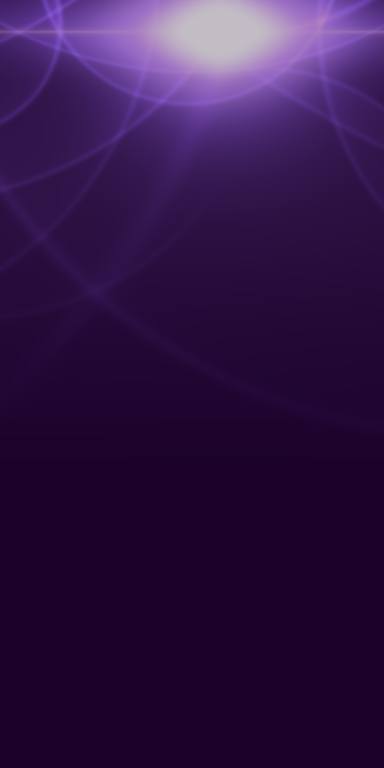
A WebGL 1 fragment shader for this background:

```glsl
precision highp float;
// Violet lens flare near the top edge, with thin light arcs fading into a dark purple ground.
uniform vec2 u_resolution;

#define FLARE_POS vec2(0.573, 0.083)
#define GROUND vec3(0.108, 0.008, 0.168)
#define HAZE vec3(0.085, 0.072, 0.115)
#define VIOLET vec3(0.29, 0.235, 0.49)
#define PINK vec3(0.68, 0.51, 0.70)
#define CORE vec3(0.76, 0.74, 0.77)
#define ARC_TINT vec3(0.32, 0.23, 0.58)
#define ARC_FADE 1.5
#define STREAK_WIDTH 0.006

// Soft elliptical falloff, 1 at the centre.
float glow(vec2 v, vec2 size) {
  v /= size;
  return exp(-dot(v, v));
}

// Distance in a slightly pointed ellipse, 1 on its rim.
float pointedEllipse(vec2 v, vec2 size) {
  vec2 a = pow(abs(v) / size + 0.0001, vec2(1.5));
  return pow(a.x + a.y, 0.667);
}

// Thin bright rim of a circle with a faint light just inside it.
float arc(vec2 p, vec2 centre, float radius, float width) {
  float d = length(p - centre) - radius;
  float rim = exp(-d * d / (width * width));
  float inside = exp(min(d, 0.0) * 14.0) * (1.0 - smoothstep(-width, width, d));
  return rim * 0.65 + inside * 0.35;
}

// All arcs, in widths of the canvas with depth measured from the top.
float lightArcs(vec2 p) {
  float rightSide = smoothstep(0.55, 0.75, p.x);
  float leftSide = 1.0 - smoothstep(0.35, 0.6, p.x);
  float light = 0.0;

  // Sweeps on the left
  light += 0.38 * arc(p, vec2(-0.242, -0.448), 0.974, 0.008);
  light += 0.28 * arc(p, vec2(-0.513, -0.065), 0.924, 0.009);
  light += 0.22 * arc(p, vec2(-0.081, 0.034), 0.797, 0.010) * leftSide;
  light += 0.22 * arc(p, vec2(-1.370, -0.487), 2.052, 0.035);
  light += 0.45 * arc(p, vec2(-0.126, 0.065), 0.284, 0.008);

  // Long sweep across the lower field
  light += 0.34 * arc(p, vec2(1.224, -0.344), 1.477, 0.018);

  // Sweeps on the right
  light += 0.30 * arc(p, vec2(1.563, 0.073), 0.732, 0.009);
  light += 0.28 * arc(p, vec2(2.771, -3.120), 3.927, 0.008) * rightSide;
  light += 0.26 * arc(p, vec2(0.682, 0.706), 0.529, 0.007) * rightSide
         * (1.0 - smoothstep(0.3, 0.45, p.y));

  // Curves crossing at the flare
  light += 0.38 * arc(p, vec2(0.490, -0.125), 0.396, 0.007);
  light += 0.30 * arc(p, vec2(0.508, -0.885), 1.073, 0.006);
  light += 0.40 * arc(p, vec2(0.625, -0.573), 0.664, 0.010) * rightSide;
  light += 0.35 * arc(p, vec2(-0.521, -1.042), 1.263, 0.007) * leftSide;
  return light * exp(-ARC_FADE * p.y);
}

void main() {
  // x runs rightwards, y runs down from the top edge
  vec2 p = vec2(gl_FragCoord.x, u_resolution.y - gl_FragCoord.y) / u_resolution.x;
  vec2 v = p - FLARE_POS;

  // Ground and upper haze
  vec3 color = GROUND + HAZE * (1.0 - smoothstep(0.3, 1.3, p.y))
             * (0.75 + 0.25 * glow(v, vec2(0.5, 0.9)));

  // Wide violet light
  color += VIOLET * 1.1 * glow(v, vec2(0.27, 0.25));
  color += VIOLET * 0.75 * glow(v, vec2(0.55, 0.085));
  color += ARC_TINT * lightArcs(p);

  // Pink halo and horizontal streak
  float halo = pointedEllipse(v, vec2(0.30, 0.17));
  color = mix(color, PINK, 0.9 * exp(-pow(halo, 3.0)));
  float streak = exp(-abs(v.y) / STREAK_WIDTH) * (0.35 + 0.55 * exp(-abs(v.x) * 2.5));
  color = mix(color, PINK, streak);

  // Pale core
  float core = pointedEllipse(v, vec2(0.19, 0.115));
  color = mix(color, CORE, 1.0 - smoothstep(0.45, 1.25, core));

  gl_FragColor = vec4(min(color, CORE), 1.0);
}
```
